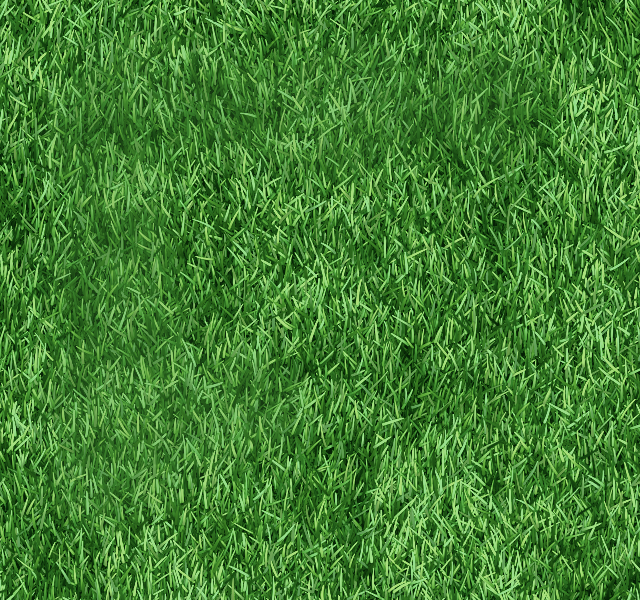
Reproduce this texture procedurally as a Shadertoy shader.

```glsl
const int LAYERS = 16;
const float CELL = 0.022;

const vec3 GAP    = vec3(0.02, 0.12, 0.02);
const vec3 DEEP   = vec3(0.07, 0.25, 0.05);
const vec3 SHADE  = vec3(0.15, 0.38, 0.10);
const vec3 LEAF   = vec3(0.22, 0.50, 0.15);
const vec3 LIT    = vec3(0.36, 0.67, 0.24);
const vec3 GLINT  = vec3(0.54, 0.81, 0.42);
const vec3 SUN    = vec3(0.64, 0.88, 0.52);
const vec3 DULL   = vec3(0.41, 0.61, 0.34);

vec4 hash4(vec2 p) {
    vec4 q = fract(p.xyxy * vec4(0.1031, 0.1030, 0.0973, 0.1099));
    q += dot(q, q.wzxy + 33.33);
    return fract((q.xxyz + q.yzzw) * q.zywx);
}

float noise(vec2 p) {
    vec2 i = floor(p), f = fract(p);
    f = f * f * (3.0 - 2.0 * f);
    return mix(mix(hash4(i).x, hash4(i + vec2(1, 0)).x, f.x),
               mix(hash4(i + vec2(0, 1)).x, hash4(i + vec2(1, 1)).x, f.x), f.y);
}

float fbm(vec2 p) {
    return 0.5 * noise(p) + 0.3 * noise(p * 2.1 + 7.3) + 0.2 * noise(p * 4.3 + 19.1);
}

float ramp(float a, float b, float t) {
    return clamp((t - a) / (b - a), 0.0, 1.0);
}

// Dark gap to sunlit tip
vec3 grassColour(float tone) {
    vec3 c = mix(GAP, DEEP, ramp(0.0, 0.08, tone));
    c = mix(c, SHADE, ramp(0.08, 0.23, tone));
    c = mix(c, LEAF, ramp(0.23, 0.45, tone));
    c = mix(c, LIT, ramp(0.47, 0.66, tone));
    c = mix(c, GLINT, ramp(0.68, 0.88, tone));
    return mix(c, SUN, ramp(0.88, 1.15, tone));
}

// Signed distance to a slightly bent, tapered blade; along runs 0..1 from base to tip
float bladeDistance(vec2 p, float angle, float halfLen, float halfWidth, float bend, out float along) {
    float c = cos(angle), s = sin(angle);
    vec2 q = vec2(c * p.x - s * p.y, s * p.x + c * p.y);
    q.x -= bend * q.y * q.y / halfLen;
    along = clamp(0.5 + 0.5 * q.y / halfLen, 0.0, 1.0);
    float width = halfWidth * mix(1.1, 0.5, along * along);
    return length(vec2(q.x, max(abs(q.y) - halfLen, 0.0))) - width;
}

// Paints one layer of blades over grass = (tone, dullness, warmth)
vec3 paintLayer(vec3 grass, vec2 p, float layer, float flow, float pixel) {
    float depth = layer / float(LAYERS - 1);
    vec2 shifted = p / CELL + layer * vec2(5.37, 9.71);
    vec2 home = floor(shifted);
    for (int y = -1; y <= 1; y++)
    for (int x = -1; x <= 1; x++) {
        vec2 cell = home + vec2(x, y);
        vec4 place = hash4(cell + layer * 31.0 + 5.0);
        vec4 look = hash4(cell + layer * 47.0 + 211.0);
        vec2 local = (shifted - cell - place.xy) * CELL;
        float swing = 2.0 * place.z - 1.0;
        float angle = flow + 0.42 * swing + 0.75 * pow(swing, 2.0) * swing;
        float halfLen = mix(0.010, 0.021, place.w);
        float halfWidth = mix(0.0012, 0.0021, look.y);
        float along;
        float d = bladeDistance(local, angle, halfLen, halfWidth, 0.14 * (look.z - 0.5), along);

        // Contact shadow, then the blade itself
        grass.x *= 1.0 - 0.27 * smoothstep(0.0032, 0.0, d);
        float tone = (0.12 + 1.05 * look.x) * mix(0.45, 1.0, depth);
        tone *= 1.28 * mix(0.62, 1.12, along);
        vec3 blade = vec3(tone, smoothstep(0.62, 0.70, look.w), look.z);
        grass = mix(grass, blade, smoothstep(0.55 * pixel, -0.55 * pixel, d));
    }
    return grass;
}

float segmentDistance(vec2 p, vec2 a, vec2 b) {
    vec2 ab = b - a;
    return length(p - a - ab * clamp(dot(p - a, ab) / dot(ab, ab), 0.0, 1.0));
}

// Worn strips down the left and across the top
float wornMask(vec2 uv) {
    float d = min(segmentDistance(uv, vec2(0.19, 0.20), vec2(0.18, 0.82)),
                  segmentDistance(uv, vec2(0.18, 0.83), vec2(0.75, 0.83)));
    d = min(d, segmentDistance(uv, vec2(0.20, 0.30), vec2(0.38, 0.31)));
    return smoothstep(0.14, 0.05, d + 0.10 * (fbm(uv * 9.0) - 0.5));
}

void mainImage(out vec4 fragColor, in vec2 fragCoord) {
    vec2 p = fragCoord / iResolution.y;
    vec2 uv = fragCoord / iResolution.xy;
    float pixel = 1.0 / iResolution.y;
    float flow = 0.8 * (fbm(p * 5.0 + 3.0) - 0.5);

    vec3 grass = vec3(0.03, 0.0, 0.5);
    for (int i = 0; i < LAYERS; i++)
        grass = paintLayer(grass, p, float(i), flow, pixel);

    // Broad patches and small clumps of light and dark, then contrast
    float patches = 0.80 * fbm(p * 6.0 + 40.0) + 0.42 * noise(p * 22.0 + 11.0);
    float tone = grass.x * (0.39 + patches);
    tone = 0.415 + 1.16 * (tone - 0.42);
    vec3 col = grassColour(tone);
    col = mix(col, DULL, 0.82 * grass.y * smoothstep(0.34, 0.52, tone) * smoothstep(1.1, 0.8, tone));
    col *= 1.0 + vec3(0.14, 0.0, -0.18) * (grass.z - 0.5);

    col = mix(col, mix(LEAF, DULL, 0.35), 0.25 * wornMask(uv));
    fragColor = vec4(col, 1.0);
}
```
